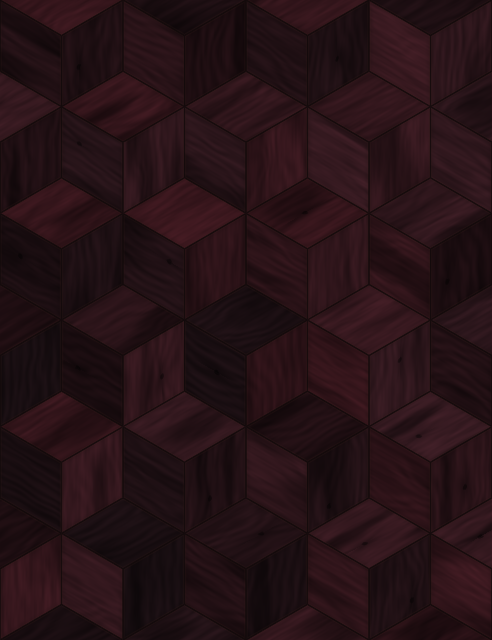
This pattern is drawn by a WebGL 1 fragment shader. Its source:

```glsl
precision highp float;
// Tumbling-block parquet: dark wine-stained wood rhombi forming stacked cubes.

uniform vec2 u_resolution;

#define CUBES_ACROSS 4.0
#define ROW_PAIRS 3.0
#define JOINT_WIDTH 0.006
#define RIM_WIDTH 0.016
#define GRAIN_DEPTH 0.22
#define STREAK_DEPTH 0.38
#define KNOT_CHANCE 0.30
#define DARK_WOOD vec3(0.092, 0.050, 0.062)
#define LIGHT_WOOD vec3(0.222, 0.099, 0.124)
#define JOINT_COLOR vec3(0.060, 0.032, 0.036)
#define RIM_COLOR vec3(0.235, 0.125, 0.105)

const float SQRT3 = 1.7320508;

float hash(vec2 p) {
  return fract(sin(dot(p, vec2(127.1, 311.7))) * 43758.5453);
}

float noise(vec2 p) {
  vec2 i = floor(p);
  vec2 f = fract(p);
  f = f * f * (3.0 - 2.0 * f);
  return mix(mix(hash(i), hash(i + vec2(1.0, 0.0)), f.x),
             mix(hash(i + vec2(0.0, 1.0)), hash(i + 1.0), f.x), f.y);
}

// Centre of the nearest cube on the staggered grid
vec2 cubeCenter(vec2 p) {
  vec2 a = vec2(floor(p.x) + 0.5, floor(p.y / SQRT3 + 0.5) * SQRT3);
  vec2 b = vec2(floor(p.x + 0.5), (floor(p.y / SQRT3) + 0.5) * SQRT3);
  return distance(p, a) < distance(p, b) ? a : b;
}

// Stained wood; w.x runs across the grain, w.y along it
vec3 wood(vec2 w, vec2 seed) {
  float tone = hash(seed);
  float warmth = hash(seed + 3.7);
  vec2 offset = 40.0 * vec2(hash(seed + 1.3), hash(seed + 2.1));

  // Knot that bends the fibres around it
  vec2 k = w - vec2(0.12 + 0.26 * hash(seed + 5.1), 0.4 * hash(seed + 6.3) - 0.2);
  float hasKnot = step(hash(seed + 7.9), KNOT_CHANCE);
  float bend = hasKnot * exp(-dot(k * vec2(14.0, 8.0), k * vec2(14.0, 8.0)));
  float across = w.x + 0.025 * bend * sign(k.x);
  vec2 g = vec2(across, w.y) + offset;

  // Fibres, pores and wavy growth rings
  float fibre = noise(g * vec2(42.0, 3.5)) - 0.5;
  float pore = noise(g * vec2(75.0, 9.0)) - 0.5;
  float wave = noise(g * vec2(5.0, 2.2)) + 0.3 * noise(g * vec2(11.0, 6.0));
  float rings = sin(across * 75.0 + wave * 15.0);
  float ringAmount = mix(0.12, 0.03, tone);
  float shade = 1.0 + GRAIN_DEPTH * (fibre + 0.6 * pore) + ringAmount * rings;

  // Broad dark heartwood bands along the board
  float band = noise(g * vec2(8.0, 1.4) + 9.0);
  shade *= 1.0 - STREAK_DEPTH * smoothstep(0.5, 0.95, band);
  shade *= 0.92 + 0.18 * noise(g * vec2(4.0, 3.0) + 21.0);

  // Dark heart of the knot and its stained tail
  vec2 ragged = k + 0.012 * (noise(g * 38.0) - 0.5);
  float heart = 1.0 - smoothstep(0.008, 0.026, length(ragged * vec2(1.0, 0.65)));
  float tail = exp(-dot(k * vec2(32.0, 7.0), k * vec2(32.0, 7.0)));
  shade *= 1.0 - hasKnot * max(0.55 * heart, 0.25 * tail);

  vec3 stain = mix(DARK_WOOD, LIGHT_WOOD, smoothstep(-0.1, 1.0, tone));
  stain *= mix(vec3(0.97, 1.06, 1.06), vec3(1.03, 0.90, 0.92), warmth);
  return stain * shade;
}

void main() {
  // One unit is one cube wide; y points down
  vec2 uv = gl_FragCoord.xy / u_resolution;
  vec2 p = vec2(uv.x * CUBES_ACROSS, (1.0 - uv.y) * ROW_PAIRS * SQRT3);
  p.y -= 0.5 / SQRT3;
  float pixel = CUBES_ACROSS / u_resolution.x;

  vec2 center = cubeCenter(p);
  vec2 q = p - center;

  // Inward normals of the two edge pairs of the face under this point
  float face = 0.0;
  vec2 grainNormal = vec2(1.0, 0.0);
  vec2 endNormal = vec2(0.5, 0.5 * SQRT3);
  if (q.y < -abs(q.x) / SQRT3) {
    face = 1.0;
    grainNormal = vec2(-0.5, -0.5 * SQRT3);
    endNormal = vec2(0.5, -0.5 * SQRT3);
  } else if (q.x < 0.0) {
    face = 2.0;
    grainNormal = vec2(-0.5, 0.5 * SQRT3);
    endNormal = vec2(-1.0, 0.0);
  }
  float across = dot(q, grainNormal);
  float ends = dot(q, endNormal);
  float along = (ends - 0.5 * across) * 2.0 / SQRT3 - 0.5 / SQRT3 + across / SQRT3;
  float edge = min(min(across, 0.5 - across), min(ends, 0.5 - ends));

  vec2 id = floor(center * vec2(2.0, 2.0 / SQRT3) + 0.5);
  vec3 color = wood(vec2(across, along), id + face * vec2(17.3, 29.9));

  // Eased edge, faint brown rim and dark joint
  color *= 0.90 + 0.10 * smoothstep(0.0, 0.05, edge);
  float rim = 1.0 - smoothstep(JOINT_WIDTH, RIM_WIDTH + 0.5 * pixel, edge);
  color = mix(color, RIM_COLOR, 0.22 * rim);
  float joint = 1.0 - smoothstep(JOINT_WIDTH - 0.5 * pixel, JOINT_WIDTH + 0.5 * pixel, edge);
  color = mix(color, JOINT_COLOR, 0.75 * joint);

  gl_FragColor = vec4(color, 1.0);
}
```
